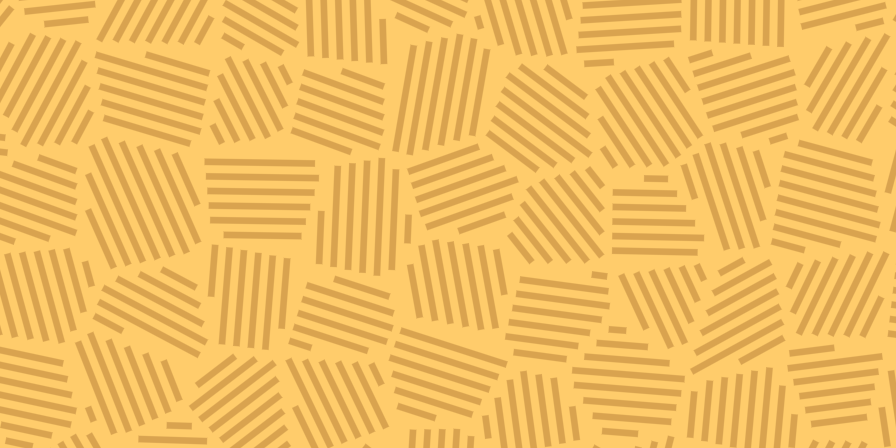
This pattern is drawn by a Shadertoy shader. Its source:

```glsl
// Hand-cut hatching: a jittered grid of Voronoi patches, each filled with
// straight parallel bars. Every bar is clipped against the patch borders along
// its own axis, so it keeps square ends and a clear margin to its neighbours.

const vec3 GROUND_COLOR = vec3(1.00, 0.80, 0.42);
const vec3 BAR_COLOR    = vec3(0.85, 0.64, 0.31);

// Lengths are in canvas heights
const float PATCH_SIZE     = 0.222;
const float PATCH_JITTER   = 0.62;   // share of a grid cell
const float BAR_PERIOD     = 0.0325;
const float BAR_HALF_WIDTH = 0.0074;
const float BAR_MIN_LENGTH = 0.028;
const float BORDER_MARGIN  = 0.0085;
const float ANGLE_SPREAD   = 1.35;   // radians
const float EDGE_SOFTNESS  = 0.8;    // in pixels
const float QUARTER_TURN   = 1.5708;
const int   REACH          = 2;      // neighbour cells searched each way

float hash(vec2 p) {
    return fract(sin(dot(p, vec2(127.1, 311.7))) * 43758.5453);
}

vec2 patchCenter(vec2 cell) {
    vec2 offset = vec2(hash(cell), hash(cell + 37.4)) - 0.5;
    return (cell + 0.5 + PATCH_JITTER * offset) * PATCH_SIZE;
}

// Neighbouring patches alternate between upright and level, then tilt randomly
float patchAngle(vec2 cell) {
    float upright = mod(cell.x + cell.y, 2.0);
    return upright * QUARTER_TURN + (hash(cell + 71.9) - 0.5) * ANGLE_SPREAD;
}

vec2 nearestCell(vec2 p) {
    vec2 base = floor(p / PATCH_SIZE);
    vec2 best = base;
    float bestDistance = 1e9;
    for (int j = -REACH; j <= REACH; j++)
    for (int i = -REACH; i <= REACH; i++) {
        vec2 cell = base + vec2(i, j);
        float d = distance(p, patchCenter(cell));
        if (d < bestDistance) {
            bestDistance = d;
            best = cell;
        }
    }
    return best;
}

// Signed distance to the closest bar of the patch that owns p
float barDistance(vec2 p) {
    vec2 cell = nearestCell(p);
    vec2 center = patchCenter(cell);
    float angle = patchAngle(cell);
    vec2 along = vec2(cos(angle), sin(angle));
    vec2 across = vec2(-along.y, along.x);

    // Position in the patch frame and the axis of the closest bar
    vec2 local = vec2(dot(p - center, along), dot(p - center, across));
    float phase = hash(cell + 13.6);
    float axis = (floor(local.y / BAR_PERIOD - phase + 0.5) + phase) * BAR_PERIOD;

    // Shorten the bar until both of its corners respect each border
    float start = -PATCH_SIZE;
    float end = PATCH_SIZE;
    for (int j = -REACH; j <= REACH; j++)
    for (int i = -REACH; i <= REACH; i++) {
        if (i == 0 && j == 0) continue;
        vec2 toNeighbour = patchCenter(cell + vec2(i, j)) - center;
        float span = length(toNeighbour);
        vec2 normal = toNeighbour / span;
        float slope = dot(along, normal);
        float lean = dot(across, normal);
        float room = 0.5 * span - BORDER_MARGIN - axis * lean - BAR_HALF_WIDTH * abs(lean);
        if (slope >= 0.0) end = min(end, room / max(slope, 1e-4));
        else start = max(start, room / min(slope, -1e-4));
    }
    if (end - start < BAR_MIN_LENGTH) return 1.0;

    float pastEnd = abs(local.x - 0.5 * (start + end)) - 0.5 * (end - start);
    return max(abs(local.y - axis) - BAR_HALF_WIDTH, pastEnd);
}

void mainImage(out vec4 fragColor, in vec2 fragCoord) {
    float soft = EDGE_SOFTNESS / iResolution.y;
    float d = barDistance(fragCoord / iResolution.y);
    float ink = 1.0 - smoothstep(-soft, soft, d);
    fragColor = vec4(mix(GROUND_COLOR, BAR_COLOR, ink), 1.0);
}
```
